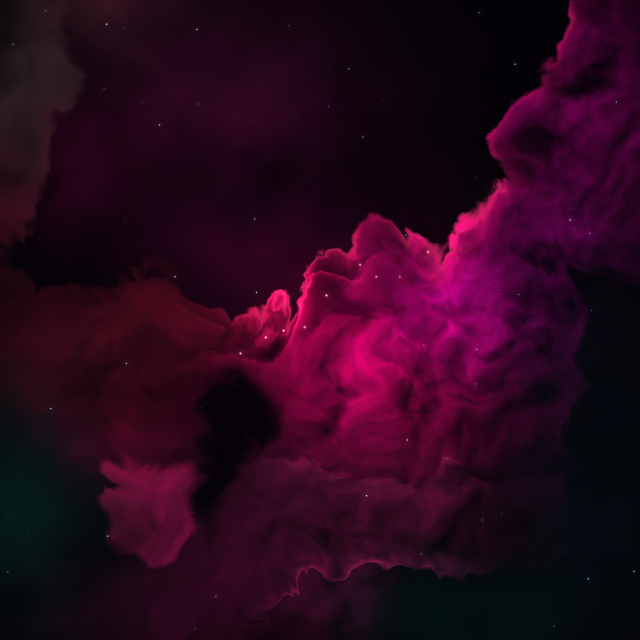
Give the GLSL for this background, as a WebGL 2 fragment shader.

```glsl
#version 300 es
precision highp float;
// A crimson and magenta nebula with a glowing diagonal ridge, dark voids and faint stars.

#define WARP 0.10
#define FINE_WARP 0.022
#define LUMPS 0.075
#define RIM_WIDTH 0.017
#define RELIEF 2.3
#define STAR_CELLS 34.0
#define STAR_DENSITY 0.06
#define STAR_SIZE 0.0011
#define CLUSTER_STARS 9

uniform vec2 u_resolution;
out vec4 fragColor;

float hash(vec2 p) {
  vec3 q = fract(p.xyx * 0.1031);
  q += dot(q, q.yzx + 33.33);
  return fract((q.x + q.y) * q.z);
}

float noise(vec2 p) {
  vec2 i = floor(p), f = fract(p), e = vec2(0, 1);
  f = f * f * f * (f * (f * 6.0 - 15.0) + 10.0);
  return mix(mix(hash(i), hash(i + e.yx), f.x),
             mix(hash(i + e.xy), hash(i + e.yy), f.x), f.y);
}

// x: smooth fractal noise, y: rounded lumps with creases, both centred on zero
vec2 fractal(vec2 p) {
  vec2 sum = vec2(-0.48, -0.33);
  float amp = 0.5;
  for (int i = 0; i < 5; i++) {
    float n = noise(p);
    sum += amp * vec2(n, abs(2.0 * n - 1.0));
    p = mat2(1.6, 1.2, -1.2, 1.6) * p + 7.3;
    amp *= 0.48;
  }
  return sum;
}

vec2 swirl(vec2 p) { return vec2(fractal(p).x, fractal(p + 41.7).x); }

// Soft elliptical patch of gas
float puff(vec2 p, float x, float y, float rx, float ry) {
  vec2 q = (p - vec2(x, y)) / vec2(rx, ry);
  return exp(-dot(q, q));
}

// Height of the bright ridge across the canvas
float ridge(float x) {
  float t = max(x - 0.6, 0.0);
  return 0.49 + 0.08 * (1.0 - smoothstep(0.24, 0.35, x)) + 0.115 * smoothstep(0.38, 0.57, x)
       + 4.3 * t * t + 0.06 * smoothstep(0.85, 0.89, x);
}

float starShape(vec2 offset, float size) {
  float r = length(offset) / size;
  return exp(-r * r) + 0.1 * exp(-r * 0.45);
}

float starField(vec2 uv) {
  vec2 cell = floor(uv * STAR_CELLS);
  float lit = step(1.0 - STAR_DENSITY, hash(cell + 3.0)), power = hash(cell + 37.0);
  vec2 jitter = 0.25 + 0.5 * vec2(hash(cell + 11.0), hash(cell + 23.0));
  return lit * power * power * starShape(uv - (cell + jitter) / STAR_CELLS, STAR_SIZE);
}

// Young stars strewn just under the middle of the ridge
float starCluster(vec2 uv) {
  float sum = 0.0;
  for (int i = 0; i < CLUSTER_STARS; i++) {
    float k = float(i), x = 0.37 + 0.035 * (k + 0.6 * hash(vec2(k, 5)));
    float y = ridge(x) - 0.01 - 0.05 * hash(vec2(k, 9));
    sum += (0.3 + 0.7 * hash(vec2(k, 2))) * starShape(uv - vec2(x, y), STAR_SIZE * 1.5);
  }
  return sum;
}

void main() {
  vec2 uv = gl_FragCoord.xy / u_resolution;

  // Turbulent coordinates and lumpy shading
  vec2 p = uv + WARP * swirl(uv * 6.0 + 2.0);
  float cluster = puff(uv, 0.51, 0.52, 0.16, 0.09);
  p += FINE_WARP * (1.0 + 1.5 * cluster) * swirl(p * 15.0);
  float gas = 0.5 + fractal(p * 7.0).x;
  float lump = fractal(p * 10.0).y;
  float relief = lump - fractal(p * 10.0 + vec2(-0.13, 0.17)).y;
  float shade = 0.3 + 1.3 * gas + RELIEF * relief * (0.35 + 0.65 * smoothstep(0.3, 0.6, uv.x));
  shade = clamp(shade, 0.15, 1.9);
  vec2 w = p + LUMPS * lump * vec2(1, -1);

  // Dim veil above the ridge
  vec3 veil = vec3(0.13, 0.005, 0.075) * puff(w, 0.41, 0.63, 0.22, 0.15);
  veil += vec3(0.11, 0.015, 0.065) * puff(w, 0.34, 0.86, 0.25, 0.18);
  veil += vec3(0.09, 0.045, 0.045) * puff(w, 0.17, 1.0, 0.12, 0.09);
  veil += vec3(0.08, 0.0, 0.035) * puff(w, 0.16, 0.73, 0.09, 0.09);
  float corner = smoothstep(-0.012, 0.012, 0.115 - w.x + 0.4 * min(w.y - 0.82, 0.0));
  veil += corner * (vec3(0.09, 0.08, 0.06) * puff(w, 0.07, 0.84, 0.11, 0.15)
        + vec3(0.15, 0.02, 0.055) * puff(w, 0.02, 0.68, 0.12, 0.09));

  // Main body, brightest around the star cluster
  vec3 body = vec3(0.36, 0.0, 0.25) * puff(p, 0.69, 0.53, 0.12, 0.10);
  body += vec3(0.34, 0.0, 0.14) * puff(p, 0.50, 0.44, 0.17, 0.09);
  body += vec3(0.22, 0.0, 0.10) * puff(p, 0.63, 0.36, 0.20, 0.12);
  body += vec3(0.27, 0.0, 0.18) * puff(p, 0.88, 0.83, 0.18, 0.22);
  body += vec3(0.15, 0.0, 0.12) * puff(p, 0.88, 0.54, 0.12, 0.19);
  body += vec3(0.25, 0.03, 0.075) * puff(p, 0.17, 0.48, 0.21, 0.10);
  body += vec3(0.12, 0.02, 0.065) * puff(p, 0.52, 0.20, 0.26, 0.15);
  body += vec3(0.13, 0.015, 0.07) * puff(p, 0.35, 0.05, 0.22, 0.12);
  body += vec3(0.14, 0.005, 0.05) * puff(p, 0.20, 0.34, 0.12, 0.08);

  // Overlapping sheets: a small lobe at the left and a shelf at the bottom
  float lobe = length((w - vec2(0.24, 0.21)) / vec2(0.085, 0.095));
  body += vec3(0.25, 0.025, 0.11) * (1.0 - smoothstep(0.8, 1.05, lobe)) * smoothstep(-0.9, 0.9, lobe);
  float shelf = 0.27 - w.y;
  body += vec3(0.10, 0.03, 0.06) * smoothstep(-0.004, 0.008, shelf) * exp(-max(shelf, 0.0) / 0.06)
        * smoothstep(0.38, 0.46, w.x) * (1.0 - smoothstep(0.70, 0.80, w.x));

  // Dark lanes and the void at the right
  float lanes = puff(w, 0.39, 0.33, 0.07, 0.055) + puff(w, 0.35, 0.24, 0.035, 0.1);
  body *= 1.0 - 0.92 * smoothstep(0.15, 0.8, lanes);
  body *= 1.0 - 0.9 * smoothstep(-0.008, 0.012, min(w.x - 0.905, 0.56 - w.y));

  // Lower edge with a thin pink rim
  float above = w.y - 0.105 * smoothstep(0.40, 0.49, w.x);
  float span = smoothstep(0.40, 0.47, p.x) * (1.0 - smoothstep(0.62, 0.80, p.x));
  body += vec3(0.26, 0.04, 0.14) * span * smoothstep(-0.003, 0.003, above) * exp(-max(above, 0.0) / 0.012);
  body *= 1.0 - 0.9 * smoothstep(0.56, 0.64, p.x) * (1.0 - smoothstep(-0.006, 0.006, above));

  // Ridge light: sharp outside, fading into the cloud, with broken inner crests
  float slope = 0.4 + 8.6 * max(p.x - 0.6, 0.0);
  float depth = (ridge(p.x) - p.y) / sqrt(1.0 + slope * slope) + LUMPS * lump * (1.0 + cluster);
  float inside = smoothstep(-0.006, 0.008, depth);
  float crest = depth - 0.045 + 0.16 * (gas - 0.5);
  float rim = exp(-max(depth, 0.0) / RIM_WIDTH) * (0.15 + 0.85 * smoothstep(0.27, 0.42, p.x));
  rim *= 0.5 + 0.5 * smoothstep(0.35, 0.6, gas + 0.15 * cluster);
  rim += 0.75 * cluster * smoothstep(-0.005, 0.006, crest) * exp(-max(crest, 0.0) / 0.02);
  vec3 rimColor = mix(vec3(0.5, 0.06, 0.12), vec3(0.78, 0.02, 0.31), smoothstep(0.2, 0.5, p.x));
  vec3 color = vec3(0.012, 0.008, 0.022) + veil * (0.2 + 1.6 * gas) * (1.0 - inside);
  color += inside * (body * shade + rimColor * rim * (0.5 + 0.5 * shade));
  color += inside * vec3(0.2, 0.2, 0.1) * rim * rim * rim;
  color += vec3(0.13, 0.0, 0.05) * cluster * exp(-abs(depth) / 0.03);

  // Cold teal gas in the lower corners
  vec3 teal = vec3(0.0, 0.07, 0.055) * puff(p, 0.02, 0.20, 0.15, 0.18);
  teal += vec3(0.0, 0.07, 0.06) * puff(p, 0.70, 0.04, 0.14, 0.08);
  teal += vec3(0.005, 0.03, 0.037) * puff(p, 0.95, 0.25, 0.14, 0.28);
  color += teal * (0.4 + 1.2 * gas) + vec3(0.65, 0.9, 0.95) * starField(uv);
  color += vec3(1.0, 0.75, 0.7) * starCluster(uv);
  fragColor = vec4(clamp(color, 0.0, 1.0), 1.0);
}
```
